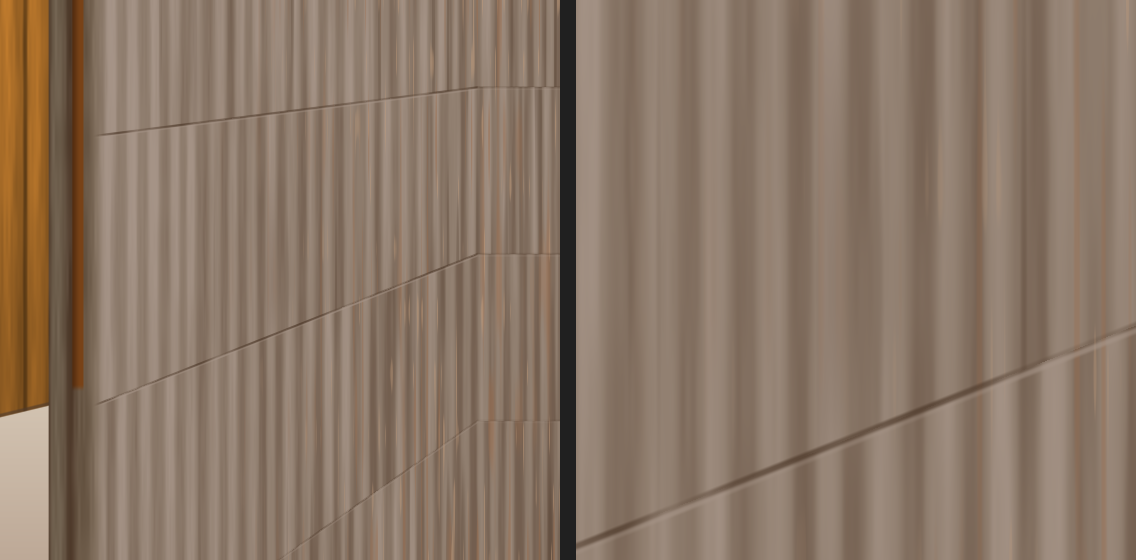
Left: the whole. Right: its middle third, enlarged.
Give the GLSL for this texture, as a three.js fragment shader.

```glsl
varying vec2 vUv;

#define WALL_LEFT 0.18
#define BEND_X 0.853
#define RIBS_START 20.0
#define RIBS_GAIN 5.0
#define SEAM_STEP 0.2975
#define SEAM_TOP 0.844
#define EDGE 0.0018
#define LIGHT vec3(0.65, 0.58, 0.53)
#define MID vec3(0.56, 0.49, 0.43)
#define DARK vec3(0.45, 0.37, 0.31)
#define AMBER vec3(0.64, 0.41, 0.15)
#define SHADOW vec3(0.31, 0.23, 0.17)

float hash(vec2 p) {
  p = fract(p * vec2(0.1031, 0.1137));
  p += dot(p, p.yx + 33.33);
  return fract((p.x + p.y) * p.x * 7.31 + p.y * 13.7);
}

float noise(vec2 p) {
  vec2 i = floor(p), f = fract(p);
  f = f * f * (3.0 - 2.0 * f);
  return mix(mix(hash(i), hash(i + vec2(1.0, 0.0)), f.x),
             mix(hash(i + vec2(0.0, 1.0)), hash(i + 1.0), f.x), f.y);
}

float step2(float edge, float x) {
  return smoothstep(edge - EDGE, edge + EDGE, x);
}

float band(float a, float b, float x) {
  return step2(a, x) * (1.0 - step2(b, x));
}

// Height of a course joint: sloping on the left, level past the bend
float seamHeight(float i, float x) {
  float slope = 0.127 + 0.25 * i + 0.018 * i * i;
  return SEAM_TOP - SEAM_STEP * i - slope * max(BEND_X - x, 0.0);
}

vec3 flutedWall(vec2 p) {
  float course = 0.0;
  for (int i = 0; i < 3; i++) course += step(p.y, seamHeight(float(i), p.x));

  // Soft ribs, narrowing to the right, each with its own tone and width
  float s = (p.x - WALL_LEFT) / (1.0 - WALL_LEFT);
  float u = s * (RIBS_START + RIBS_GAIN * s) + course * 0.17;
  u += 0.4 * (noise(vec2(u * 0.9, course * 7.0 + 3.0)) - 0.5);
  float wave = 0.5 + 0.5 * cos(6.28318 * (fract(u) - 0.45));
  float ribTone = noise(vec2(u * 1.3 + 5.0, course * 9.0 + p.y * 1.5));
  float tone = 0.29 + 0.42 * smoothstep(0.05, 0.95, wave) + 0.3 * (ribTone - 0.5);

  // Vertical fibres, finer and stronger to the right
  float strength = mix(0.10, 0.26, smoothstep(0.1, 0.8, s));
  float fibre = noise(vec2(p.x * 150.0, p.y * 3.0 + course * 11.0));
  float grain = noise(vec2(p.x * 330.0, p.y * 14.0));
  tone += strength * (fibre - 0.5) + 0.10 * (grain - 0.5);
  tone += 0.17 * (p.y - 0.5) - 0.20 * (s - 0.42);

  vec3 c = mix(DARK, MID, smoothstep(0.0, 0.55, tone));
  c = mix(c, LIGHT, smoothstep(0.45, 1.0, tone));

  // Dark grooves and warm glints
  float groove = smoothstep(0.74, 0.94, noise(vec2(p.x * 115.0 + 40.0, p.y * 2.0 + course * 5.0)));
  c = mix(c, SHADOW, groove * mix(0.08, 0.38, s));
  float warm = smoothstep(0.70, 0.95, noise(vec2(p.x * 190.0 + 9.0, p.y * 4.0)));
  c = mix(c, vec3(0.61, 0.42, 0.29), warm * 0.45 * smoothstep(0.15, 0.75, s));
  float glint = smoothstep(0.83, 0.97, noise(vec2(p.x * 260.0, p.y * 9.0 + 20.0)));
  c = mix(c, vec3(0.76, 0.61, 0.48), glint * 0.5 * smoothstep(0.2, 0.8, s));

  // Thin joints: broken dark line under a pale lip
  for (int i = 0; i < 3; i++) {
    float k = float(i);
    float d = p.y - seamHeight(k, p.x);
    float wear = noise(vec2(p.x * 28.0, k * 8.0));
    float fade = (1.0 - 0.5 * step(1.5, k)) * (1.0 - 0.6 * step2(BEND_X, p.x));
    float line = 1.0 - smoothstep(0.0008, 0.0034, abs(d));
    float lip = 1.0 - smoothstep(0.0004, 0.003, abs(d + 0.003));
    c = mix(c, SHADOW, line * fade * (0.15 + 0.6 * wear));
    c = mix(c, LIGHT, lip * fade * (0.65 - 0.4 * wear));
  }
  return c;
}

void main() {
  vec2 p = vUv;
  float fine = noise(vec2(p.x * 240.0, p.y * 12.0)) - 0.5;
  vec3 c = flutedWall(p);

  // Rounded return beside the wall
  float turn = 0.5 + 0.5 * sin(p.x * 190.0);
  vec3 side = mix(vec3(0.40, 0.33, 0.26), vec3(0.52, 0.45, 0.38), smoothstep(0.145, 0.18, p.x));
  side += 0.025 * (turn - 0.5) + 0.05 * fine;
  c = mix(side, c, smoothstep(0.165, 0.19, p.x));

  // Post with shaded edge and amber slot
  vec3 post = mix(vec3(0.43, 0.37, 0.30), SHADOW, smoothstep(0.106, 0.128, p.x));
  post = mix(SHADOW, post, smoothstep(0.085, 0.096, p.x)) + 0.06 * fine;
  c = mix(c, post, 1.0 - smoothstep(0.126, 0.142, p.x));
  vec3 slot = mix(vec3(0.32, 0.17, 0.06), vec3(0.47, 0.26, 0.09), smoothstep(0.128, 0.144, p.x));
  c = mix(c, slot, band(0.129, 0.149, p.x) * smoothstep(0.300, 0.314, p.y));

  // Amber panel above a pale plinth
  float rim = 0.255 + 0.24 * p.x;
  vec3 panel = AMBER * (0.96 + 0.10 * sin(p.x * 125.0) + 0.12 * fine);
  panel *= 1.0 - 0.32 * (1.0 - smoothstep(0.001, 0.006, abs(p.x - 0.045)));
  panel *= 0.86 + 0.20 * smoothstep(rim, 0.95, p.y);
  vec3 plinth = mix(vec3(0.74, 0.66, 0.59), vec3(0.82, 0.76, 0.69), p.y / 0.27);
  vec3 left = mix(plinth, panel, step2(rim, p.y));
  left = mix(left, SHADOW, 0.65 * (1.0 - smoothstep(0.001, 0.005, abs(p.y - rim - 0.003))));
  c = mix(left, c, step2(0.087, p.x));

  gl_FragColor = vec4(c, 1.0);
}
```
